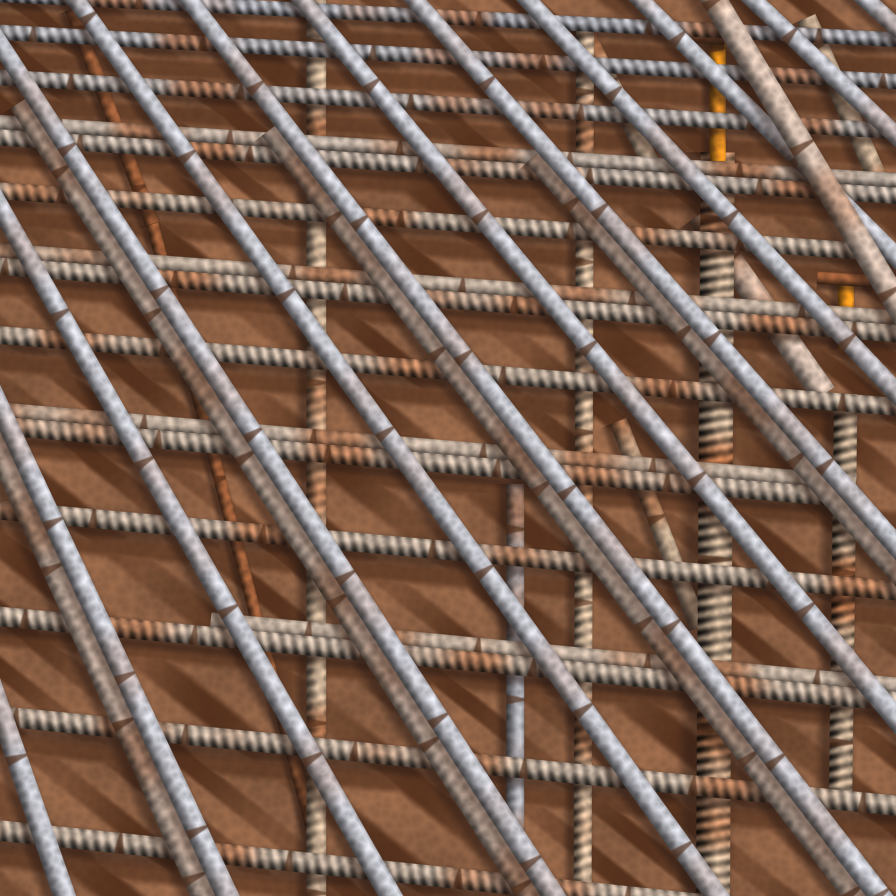
This texture is drawn by a WebGL 2 fragment shader. Its source:

```glsl
#version 300 es
precision highp float;
// Layered steel reinforcement over brown boards: a fan of pale diagonal rods above
// gently sloping ribbed rows, upright posts and slanted offcuts. Every rod is a
// shaded strip; two loops place the fan and the rows, sines and cells add the wear.
uniform vec2 u_resolution;
out vec4 outColor;

const vec3 BOARD = vec3(0.57, 0.39, 0.275);
const vec3 SHADE = vec3(0.30, 0.165, 0.09);
const vec3 DARK = vec3(0.16, 0.095, 0.07);
const vec3 RUST = vec3(0.60, 0.36, 0.22);
const vec3 STEEL = vec3(0.77, 0.77, 0.80);
const vec3 PINK = vec3(0.82, 0.73, 0.67);
const vec3 SAND = vec3(0.76, 0.66, 0.56);
const vec3 YELLOW = vec3(0.95, 0.60, 0.12);

float hash(vec2 p) {
  return fract(sin(dot(p, vec2(127.1, 311.7))) * 4375.85);
}

// Distance to the nearest scattered cell centre
float cells(vec2 p) {
  vec2 id = floor(p);
  float nearest = 1.5;
  for (int y = -1; y <= 1; y++)
    for (int x = -1; x <= 1; x++) {
      vec2 c = id + vec2(x, y);
      nearest = min(nearest, length(c + vec2(hash(c), hash(c + 37.0)) - p));
    }
  return nearest;
}

// Height of a row, measured downward from the top edge
float rowY(float i, float x) {
  return 0.036 + 0.0461 * i + 0.0043 * i * i + (0.055 + 0.005 * i) * x;
}

// Paints one rod from a to b with contact shadow, ribs, rust and tie wires
void rod(inout vec3 col, vec2 q, vec2 a, vec2 b, float r, vec3 tint, float rib, float wear, float grain) {
  float px = 0.8 / min(u_resolution.x, u_resolution.y);
  float len = length(b - a);
  vec2 dir = (b - a) / len;
  float along = dot(q - a, dir);
  float side = dot(q - a, vec2(dir.y, -dir.x)) / r;
  float ends = abs(along - len * 0.5) - len * 0.5;
  float inside = 1.0 - smoothstep(-px, px, ends);
  col = mix(col, DARK, 0.5 * inside * (1.0 - smoothstep(0.8, 1.9, abs(side + 0.5))));

  float seed = hash(a) * 6.28;
  float patches = 0.5 + 0.3 * sin(along * 19.0 + seed) + 0.2 * sin(along * 47.0 + seed * 3.0);
  vec3 metal = mix(tint, RUST, wear * smoothstep(0.45, 0.95, patches));
  float light = smoothstep(-1.1, 0.35, side) - 0.25 * smoothstep(0.6, 1.0, side);
  float ridge = sin(along * 480.0 + side * 1.6);
  metal *= mix(0.36, 1.06, light) * (1.0 + rib * ridge * (1.1 - 0.7 * light));
  metal *= 0.86 + 0.32 * grain;
  float tie = abs(fract(along / 0.19 + seed) - 0.5) * 0.19 + 0.002 * side;
  metal = mix(metal, SHADE, 0.65 * (1.0 - smoothstep(0.002, 0.005, tie)));
  col = mix(col, metal, inside * (1.0 - smoothstep(-px, px, (abs(side) - 1.0) * r)));
}

void main() {
  vec2 q = gl_FragCoord.xy / u_resolution;
  q.y = 1.0 - q.y;
  float grain = cells(q * 95.0);

  // Stained boards with slanting shadows
  float stain = cells(q * vec2(7.0, 10.0) + 0.15 * sin(q.yx * 31.0));
  vec3 col = BOARD * (0.80 + 0.26 * stain + 0.14 * grain);
  float slant = q.x * 0.8 - q.y;
  float stripe = 0.5 + 0.5 * sin(slant * 82.0 + 1.3 * sin(slant * 17.0));
  float shadow = 0.85 * smoothstep(0.42, 0.82, stripe) * (0.7 + 0.3 * sin(q.x * 23.0 + q.y * 11.0));
  for (float i = -1.0; i < 11.0; i++)
    shadow = max(shadow, 0.6 - 0.6 * smoothstep(0.005, 0.016, abs(q.y - rowY(i, q.x) - 0.030)));
  col = mix(col, SHADE, shadow);

  // Slanted offcuts
  rod(col, q, vec2(0.08, 0.01), vec2(0.17, 0.25), 0.008, RUST, 0.1, 0.6, grain);
  rod(col, q, vec2(0.17, 0.25), vec2(0.36, 0.97), 0.007, RUST, 0.1, 0.6, grain);
  rod(col, q, vec2(0.65, 0.03), vec2(0.73, 0.19), 0.010, SAND, 0.1, 0.9, grain);
  rod(col, q, vec2(0.69, 0.47), vec2(0.78, 0.70), 0.010, SAND, 0.1, 0.9, grain);
  rod(col, q, vec2(0.78, 0.24), vec2(0.92, 0.44), 0.014, PINK, 0.1, 0.9, grain);
  rod(col, q, vec2(0.90, 0.02), vec2(0.98, 0.20), 0.011, SAND, 0.1, 0.9, grain);

  // Upright bars, then the two capped posts
  rod(col, q, vec2(0.353, -0.1), vec2(0.353, 1.1), 0.011, SAND, 0.25, 0.8, grain);
  rod(col, q, vec2(0.653, 0.03), vec2(0.650, 1.1), 0.010, SAND, 0.4, 0.7, grain);
  rod(col, q, vec2(0.575, 0.54), vec2(0.575, 0.97), 0.010, STEEL * 0.85, 0.1, 0.7, grain);
  for (float k = 0.0; k < 2.0; k++) {
    vec2 top = vec2(0.801 + 0.143 * k, 0.04 + 0.27 * k);
    float r = 0.019 - 0.006 * k;
    rod(col, q, top + vec2(0.0, 0.13), vec2(top.x - 0.006, 1.1 - 0.2 * k), r, SAND * 0.85, 0.65, 0.9, grain);
    rod(col, q, top, top + vec2(0.0, 0.14 - 0.06 * k), 0.009, YELLOW, 0.0, 0.3, grain);
    rod(col, q, top - vec2(0.032, 0.0), top + vec2(0.022 * k + 0.008, 0.004), 0.007, RUST, 0.0, 0.5, grain);
  }

  // Sloping rows; every other one in the middle is a pair
  for (float i = -1.0; i < 11.0; i++) {
    vec3 tint = mix(STEEL * 0.85, SAND, smoothstep(-1.0, 3.0, i) * 0.7);
    float r = 0.0085 + 0.0003 * i;
    bool paired = mod(i, 2.0) < 0.5 && i > 1.0 && i < 9.0;
    float start = i == 8.0 ? 0.235 : -0.02;
    float stop = i == 6.0 ? 0.955 : 1.02;
    if (paired) rod(col, q, vec2(start, rowY(i, start) - 0.008), vec2(stop, rowY(i, stop) - 0.008), r, tint, 0.15, 0.7, grain);
    float drop = paired ? 0.008 : 0.0;
    rod(col, q, vec2(-0.02, rowY(i, -0.02) + drop), vec2(stop, rowY(i, stop) + drop), r, tint * 0.93, 0.45, 0.7, grain);
  }

  // Diagonal fan; odd members carry a second, rosier rod that starts lower
  for (float j = -4.0; j < 8.0; j++) {
    float left = min(j, 0.0);
    vec2 a = vec2(0.085 + 0.126 * j + 0.009 * left * left, 0.0);
    vec2 b = vec2(0.80 + 0.182 * j, 1.0);
    vec2 overrun = (b - a) * 0.03;
    float r = 0.0098 + 0.0025 * q.y;
    if (mod(j, 2.0) > 0.5 && j < 4.0) {
      vec2 lower = mix(a, b, 0.13 + 0.015 * j) - vec2(0.022, 0.0);
      rod(col, q, lower, b + overrun - vec2(0.027, 0.0), r * 1.08, PINK, 0.09, 0.45, grain);
    }
    rod(col, q, a - overrun, b + overrun, r, STEEL, 0.05, 0.2, grain);
  }
  rod(col, q, vec2(0.785, -0.02), vec2(1.02, 0.37), 0.014, PINK, 0.04, 0.35, grain);

  outColor = vec4(clamp(col, 0.0, 1.0), 1.0);
}
```
